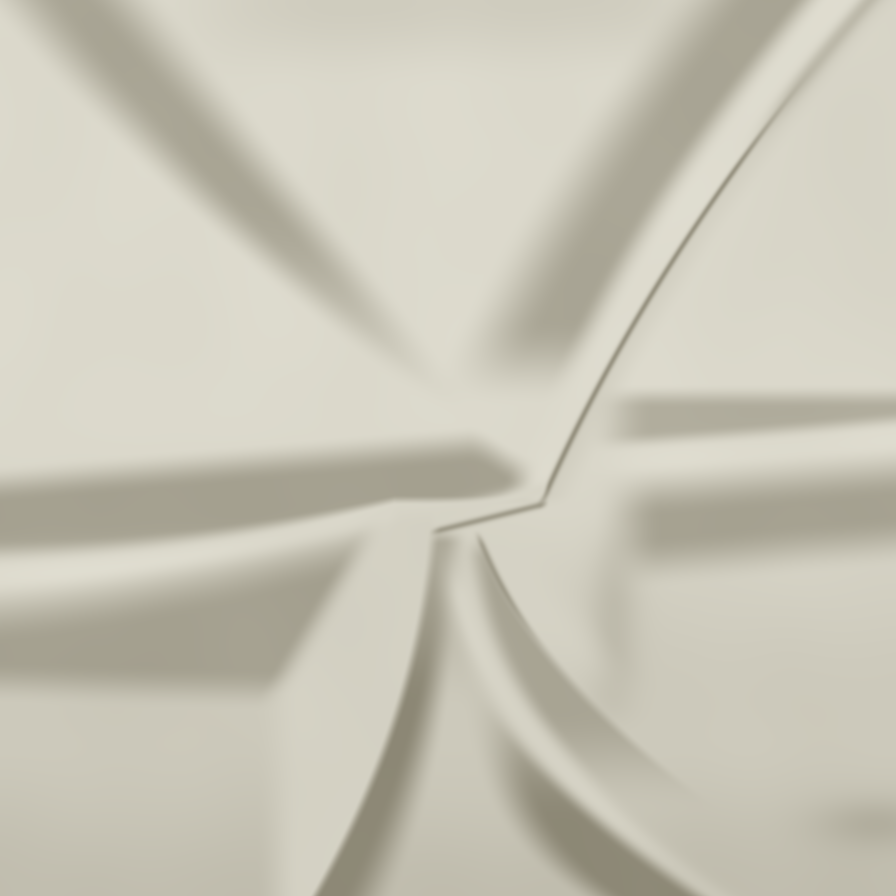
A three.js fragment shader for this texture:

```glsl
// Pale satin gathered at a central pinch, with soft folds radiating outwards.
// Each fold is a band or crest around a parabola, painted in order onto one
// tone value that is finally mapped to an ivory ramp.
varying vec2 vUv;

const vec3 SHADE_COLOR = vec3(0.50, 0.48, 0.405);
const vec3 LIGHT_COLOR = vec3(0.88, 0.87, 0.82);
const float TONE_MIN = 0.50;
const float TONE_MAX = 0.88;
const float SHEEN = 0.87;
const float SHADOW = 0.645;
const float DEEP = 0.55;
const float MOTTLE = 0.012;

float hash(vec2 p) {
  return fract(sin(dot(p, vec2(127.1, 311.7))) * 43758.5);
}

vec2 gradient(vec2 cell) {
  float a = 6.2832 * hash(cell);
  return vec2(cos(a), sin(a));
}

float gradientNoise(vec2 p) {
  vec2 i = floor(p), f = fract(p);
  vec2 u = f * f * (3.0 - 2.0 * f), e = vec2(1.0, 0.0);
  float low = mix(dot(gradient(i), f), dot(gradient(i + e.xy), f - e.xy), u.x);
  float high = mix(dot(gradient(i + e.yx), f - e.yx), dot(gradient(i + e.xx), f - e.xx), u.x);
  return mix(low, high, u.y);
}

// Parabola through k.x, k.y, k.z at t = 0, 0.5, 1
float bend(float t, vec3 k) {
  return k.x + t * (4.0 * k.y - 3.0 * k.x - k.z) + 2.0 * t * t * (k.x - 2.0 * k.y + k.z);
}

float after(float s, float edge, float soft) {
  return smoothstep(edge - soft, edge + soft, s);
}

float band(float s, float lo, float hi, float softLo, float softHi) {
  return after(s, lo, softLo) * (1.0 - after(s, hi, softHi));
}

float crest(float s, float center, float width) {
  float d = (s - center) / width;
  return exp(-d * d);
}

void paint(inout float tone, float target, float mask) {
  tone = mix(tone, target, clamp(mask, 0.0, 1.0));
}

void main() {
  float x = vUv.x, y = 1.0 - vUv.y; // y is the depth below the top edge
  float t;

  // Broad lighting of the cloth
  float tone = mix(0.862, 0.80, smoothstep(0.45, 0.80, y));
  tone -= 0.045 * smoothstep(0.82, 1.0, y);
  tone -= 0.05 * (1.0 - smoothstep(0.0, 0.10, y)) * band(x, 0.25, 0.75, 0.12, 0.1);
  tone -= 0.02 * after(x, 0.85, 0.15) * (1.0 - after(y, 0.4, 0.1));

  // Upper left trough
  t = y / 0.417;
  float troughSoft = mix(0.05, 0.025, clamp(t, 0.0, 1.0));
  paint(tone, 0.65, 0.95 * band(x, bend(t, vec3(0.025, 0.215, 0.45)),
    bend(t, vec3(0.14, 0.31, 0.485)), troughSoft, troughSoft) * (1.0 - smoothstep(0.22, 0.48, y)));

  // Upper right trough
  t = y / 0.39;
  paint(tone, 0.65, 0.95 * band(x, bend(t, vec3(0.79, 0.655, 0.545)),
    bend(t, vec3(0.915, 0.765, 0.655)), 0.05, 0.03) * (1.0 - after(y, 0.405, 0.05)));

  // Right arm: shadow, sheen and lower shadow
  t = (x - 0.66) / 0.34;
  float rightEdge = bend(t, vec3(0.497, 0.485, 0.470));
  paint(tone, 0.69, band(y, 0.442, rightEdge, 0.014, 0.012) * after(x, 0.69, 0.04));
  paint(tone, SHEEN, crest(y, rightEdge + 0.02, 0.016) * after(x, 0.68, 0.04));
  paint(tone, 0.65, band(y, rightEdge + 0.055, mix(0.635, 0.605, t), 0.03, 0.03) * after(x, 0.70, 0.04));
  paint(tone, 0.73, 0.8 * crest(x, 0.685, 0.028) * band(y, 0.62, 0.79, 0.06, 0.04));

  // Left arm: shadow, sheen and lower shadow
  t = min(x / 0.44, 1.0);
  float leftTop = 0.54 - 0.085 * x + 0.04 * smoothstep(0.52, 0.60, x);
  float leftEdge = bend(t, vec3(0.62, 0.60, 0.558));
  float diagonal = 0.436 - 0.6 * (y - 0.565);
  paint(tone, SHADOW, band(y, leftTop, leftEdge, 0.022, mix(0.018, 0.006, t)) * (1.0 - after(x, 0.598, 0.015)));
  paint(tone, SHEEN, crest(y, leftEdge + 0.022, mix(0.024, 0.012, t)) * (1.0 - after(x, 0.44, 0.01)));
  paint(tone, SHADOW, band(y, leftEdge + mix(0.065, 0.035, t), 0.762 + 0.03 * x, 0.035, 0.025)
    * (1.0 - after(x, diagonal, 0.022)));

  // Long crest running to the upper right
  t = y / 0.56;
  float spine = bend(t, vec3(0.97, 0.758, 0.605));
  float aboveKnot = 1.0 - after(y, 0.56, 0.01);
  paint(tone, 0.80, 0.6 * band(x, spine, spine + 0.02, 0.003, 0.02) * aboveKnot);
  paint(tone, SHEEN, band(x, spine - mix(0.065, 0.03, t), spine, 0.022, 0.004) * aboveKnot);
  paint(tone, 0.71, 0.8 * crest(x, spine, 0.012) * (1.0 - smoothstep(0.08, 0.18, y)));
  paint(tone, DEEP, 0.85 * crest(x, spine, 0.004) * smoothstep(0.06, 0.2, y) * aboveKnot);

  // Lower pleat, pocket and its deep crease
  t = (y - 0.58) / 0.42;
  float crease = bend(t, vec3(0.485, 0.445, 0.352));
  float ridge = bend((y - 0.6) / 0.4, vec3(0.51, 0.58, 0.80));
  paint(tone, 0.83, band(x, max(0.31, diagonal), crease, 0.025, 0.006) * after(y, 0.575, 0.015));
  paint(tone, 0.68, band(x, crease, ridge, 0.008, 0.015) * after(y, 0.598, 0.01) * (1.0 - smoothstep(0.64, 0.80, y)));
  paint(tone, DEEP, band(x, crease, crease + mix(0.012, 0.06, t), 0.007, mix(0.01, 0.03, t)) * smoothstep(0.58, 0.78, y));

  // Twin ridges falling to the lower right
  float lip = bend((y - 0.6) / 0.27, vec3(0.535, 0.615, 0.755));
  float lipFade = after(y, 0.61, 0.015) * (1.0 - smoothstep(0.79, 0.91, y));
  paint(tone, 0.84, band(x, lip, lip + 0.06, 0.006, 0.03) * after(y, 0.59, 0.015) * (1.0 - smoothstep(0.68, 0.80, y)));
  paint(tone, 0.66, band(x, ridge + 0.02, lip, 0.018, 0.010) * lipFade);
  paint(tone, 0.58, 0.7 * crest(x, lip, 0.004) * band(y, 0.60, 0.69, 0.01, 0.04));
  paint(tone, DEEP, band(x, ridge - 0.02 - 0.11 * smoothstep(0.74, 1.0, y), ridge - 0.02, 0.03, 0.018)
    * smoothstep(0.74, 0.92, y));
  paint(tone, 0.84, crest(x, ridge, 0.019) * after(y, 0.63, 0.04) * (1.0 - 0.6 * smoothstep(0.85, 1.0, y)));

  // Rolled strip across the pinch
  float strip = band(x, 0.485, 0.608, 0.008, 0.006);
  float seam = 0.592 - 0.25 * (x - 0.49);
  paint(tone, 0.84, crest(y, seam - 0.016, 0.010) * strip);
  paint(tone, 0.58, 0.8 * crest(y, seam, 0.004) * strip);

  // Faint hollow near the right edge and gentle mottling
  paint(tone, 0.68, 0.8 * crest(x, 0.98, 0.07) * crest(y, 0.92, 0.028));
  tone += MOTTLE * gradientNoise(vUv * vec2(9.0, 7.0));

  gl_FragColor = vec4(mix(SHADE_COLOR, LIGHT_COLOR, (tone - TONE_MIN) / (TONE_MAX - TONE_MIN)), 1.0);
}
```
